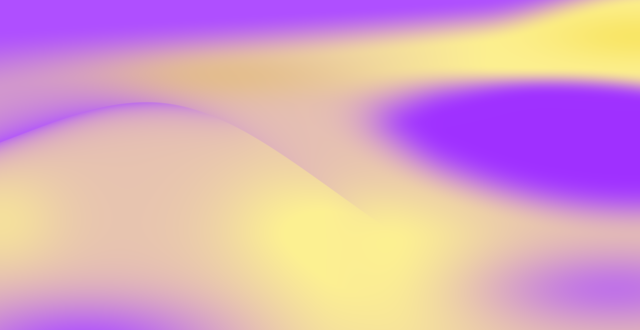
Give the GLSL for this background, as a Shadertoy shader.

```glsl
// Soft violet and yellow gradient: a glowing band and a violet lens behind a hill.
// A single warmth value (0 violet, 1 yellow) is built from bands and Gaussian
// glows for the back and front layers, which are then joined along the crest.

const vec3 VIOLET      = vec3(0.685, 0.31, 1.00);
const vec3 DEEP_VIOLET = vec3(0.625, 0.19, 1.00);
const vec3 YELLOW      = vec3(0.99, 0.94, 0.57);
const vec3 GOLD        = vec3(0.97, 0.89, 0.36);
const vec3 ORANGE      = vec3(0.89, 0.74, 0.51);

const vec2 CREST_PEAK   = vec2(0.2305, 0.690);
const vec2 CREST_LEFT   = vec2(3.29, 8.26);   // curvature, flattening
const vec2 CREST_RIGHT  = vec2(4.19, 3.83);
const vec2 CREST_FADE   = vec2(0.50, 0.64);   // where the hill dissolves
const vec2 POOL_CENTRE  = vec2(0.58, 0.26);
const float FRONT_WARMTH = 0.72;
const float FRONT_RIM    = 0.55;
const float BACK_RIM     = 0.38;

// Elliptical Gaussian, 1 at the centre
float glow(vec2 p, vec2 centre, vec2 radius) {
    vec2 q = (p - centre) / radius;
    return exp(-dot(q, q));
}

// Smooth step given by its middle and half width
float softEdge(float middle, float halfWidth, float x) {
    return smoothstep(middle - halfWidth, middle + halfWidth, x);
}

float crestHeight(float x) {
    float d = x - CREST_PEAK.x;
    vec2 bend = d < 0.0 ? CREST_LEFT : CREST_RIGHT;
    return CREST_PEAK.y - bend.x * d * d / (1.0 + bend.y * d * d);
}

// Yellow pool with a long tail towards the bottom
float yellowPool(vec2 p) {
    float reach = p.y < POOL_CENTRE.y ? 0.50 : 0.17;
    return glow(p, POOL_CENTRE, vec2(0.19, reach));
}

// Violet lens on the right, tapering to a blurred tip
float violetLens(vec2 p) {
    float blur = 1.0 - smoothstep(0.55, 0.85, p.x);
    float top = 0.75 - 0.9 * (p.x - 0.86) * (p.x - 0.86);
    float bottom = 0.373 + 1.28 * (1.0 - p.x) * (1.0 - p.x);
    float upper = 1.0 - softEdge(top, mix(0.05, 0.11, blur), p.y);
    float lower = softEdge(bottom, mix(0.10, 0.12, blur), p.y);
    return upper * lower * smoothstep(0.44, 0.70, p.x);
}

float backWarmth(vec2 p, float above, float hillFade, float lens) {
    // Warm band, brighter to the right, over a muted middle
    float band = min(0.45 + 0.72 * p.x, 1.0);
    float middle = mix(0.50, 0.70, smoothstep(0.0, 0.4, p.x));
    float warmth = mix(middle, band, smoothstep(0.68, 0.80, p.y));

    // Pool, lower right shadow and the haze over the crest
    warmth += 0.32 * yellowPool(p);
    warmth -= 0.48 * glow(p, vec2(0.957, 0.124), vec2(0.19, 0.11));
    float rim = 0.06 + BACK_RIM * (1.0 - smoothstep(0.0, 0.5, p.x));
    warmth -= rim * hillFade * exp(-max(above, 0.0) / 0.07);

    // Violet sky and lens
    float skyEdge = 0.82 + 0.15 * p.x + 0.07 * smoothstep(0.75, 1.0, p.x);
    float sky = softEdge(skyEdge, mix(0.09, 0.06, p.x), p.y);
    return clamp(warmth, 0.0, 1.0) * (1.0 - sky) * (1.0 - lens);
}

float frontWarmth(vec2 p, float above) {
    float warmth = FRONT_WARMTH + 0.30 * yellowPool(p);
    warmth += 0.12 * glow(p, vec2(0.45, 0.36), vec2(0.12, 0.20));
    warmth += 0.18 * glow(p, vec2(0.0, 0.33), vec2(0.10, 0.16));
    warmth -= 0.75 * glow(p, vec2(0.13, -0.06), vec2(0.21, 0.15));
    float rim = FRONT_RIM * (1.0 - smoothstep(0.20, 0.42, p.x));
    warmth -= rim * exp(-max(-above, 0.0) / 0.04);
    return clamp(warmth, 0.0, 1.0);
}

void mainImage(out vec4 fragColor, in vec2 fragCoord) {
    vec2 p = fragCoord / iResolution.xy;
    float pixel = 1.0 / iResolution.y;
    float above = p.y - crestHeight(p.x);
    float hillFade = 1.0 - smoothstep(CREST_FADE.x, CREST_FADE.y, p.x);
    float lens = violetLens(p);

    // Back layer with its local tints
    vec3 back = mix(VIOLET, YELLOW, backWarmth(p, above, hillFade, lens));
    back = mix(back, DEEP_VIOLET, lens * lens);
    back = mix(back, ORANGE, 0.75 * glow(p, vec2(0.35, 0.77), vec2(0.19, 0.075)));
    back = mix(back, GOLD, 0.8 * glow(p, vec2(1.0, 0.89), vec2(0.15, 0.08)));

    // Front hill with a smooth crest
    vec3 front = mix(VIOLET, YELLOW, frontWarmth(p, above));
    float hill = hillFade * (1.0 - softEdge(0.0, pixel, above));
    fragColor = vec4(mix(back, front, hill), 1.0);
}
```
